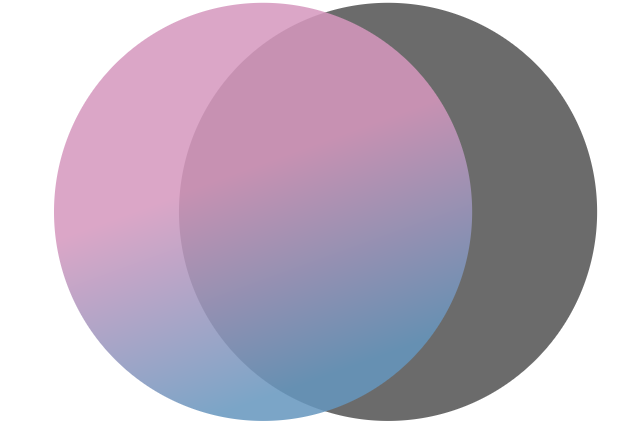
Give the GLSL for this background, as a WebGL 1 fragment shader.

```glsl
precision highp float;
// Two overlapping discs on white: a solid grey one on the right and, over it,
// a translucent one on the left with a slanted pink-to-blue gradient.
// Lengths are fractions of the canvas height, measured from its centre.

uniform vec2 u_resolution;

const vec3 PAPER = vec3(1.0);
const vec3 GREY = vec3(0.42);
const vec3 PINK = vec3(0.837, 0.593, 0.744);
const vec3 BLUE = vec3(0.397, 0.588, 0.745);

const float RADIUS = 0.4885;
const vec2 GREY_CENTER = vec2(0.159, 0.005);
const vec2 TINT_CENTER = vec2(-0.133, 0.005);
const float TINT_OPACITY = 0.86;

// Gradient runs down and slightly right, through the tinted disc's centre
const vec2 GRADIENT_DIR = vec2(0.342, -0.940);
const float GRADIENT_START = -0.105;
const float GRADIENT_END = 0.411;

// Antialiased disc coverage, with an edge one pixel wide
float disc(vec2 p, vec2 center, float pixel) {
    return clamp(0.5 - (length(p - center) - RADIUS) / pixel, 0.0, 1.0);
}

void main() {
    float pixel = 1.0 / u_resolution.y;
    vec2 p = (gl_FragCoord.xy - 0.5 * u_resolution) * pixel;

    // Solid disc behind
    vec3 color = mix(PAPER, GREY, disc(p, GREY_CENTER, pixel));

    // Translucent gradient disc in front
    float along = dot(p - TINT_CENTER, GRADIENT_DIR);
    float t = clamp((along - GRADIENT_START) / (GRADIENT_END - GRADIENT_START), 0.0, 1.0);
    vec3 tint = mix(PINK, BLUE, t);
    color = mix(color, tint, TINT_OPACITY * disc(p, TINT_CENTER, pixel));

    gl_FragColor = vec4(color, 1.0);
}
```
